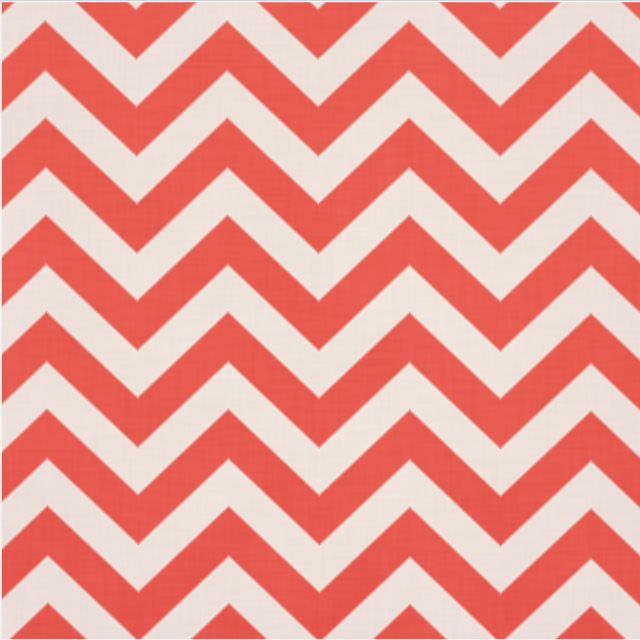
This pattern is drawn by a WebGL 1 fragment shader. Its source:

```glsl
precision highp float;

uniform vec2 u_resolution;

float hash(vec2 p) {
  return fract(sin(dot(p, vec2(127.1, 311.7))) * 43758.5453);
}

float noise(vec2 p) {
  vec2 i = floor(p);
  vec2 f = fract(p);
  f = f * f * (3.0 - 2.0 * f);
  return mix(mix(hash(i), hash(i + vec2(1.0, 0.0)), f.x),
             mix(hash(i + vec2(0.0, 1.0)), hash(i + vec2(1.0, 1.0)), f.x), f.y);
}

// Signed distance to the zigzag bands, negative inside; p.y runs downwards
float chevronDistance(vec2 p) {
  // The cloth is pulled slightly: peaks drift and rows widen to the right
  float peakX = 0.0703 + 0.0053 * p.y * (1.0 - p.x);
  float rowHeight = 0.1516 + 0.001 * p.x * p.x;
  float zigzag = 2.0 * abs(fract((p.x - peakX) / 0.2843 + 0.5) - 0.5);
  float row = (p.y - 0.0326 - 0.134 * zigzag) / rowHeight;
  float fromCentre = abs(fract(row + 0.245) - 0.5);
  return (fromCentre - 0.255) * rowHeight * 0.727;
}

// Fine threads in both directions over soft blotches, centred on zero
float weave(vec2 p) {
  float warp = noise(p * vec2(230.0, 24.0)) - 0.5;
  float weft = noise(p * vec2(30.0, 210.0) + 17.0) - 0.5;
  float blotch = noise(p * 9.0 + 41.0) - 0.5;
  return 0.016 * warp + 0.014 * weft + 0.014 * blotch;
}

void main() {
  vec2 p = gl_FragCoord.xy / u_resolution;
  p.y = 1.0 - p.y;
  float pixel = 1.0 / min(u_resolution.x, u_resolution.y);

  // Cloth and dye, with uneven tone
  float fromMiddle = length(p - 0.5);
  vec3 cream = mix(vec3(0.938, 0.894, 0.862), vec3(0.924, 0.872, 0.850),
                   smoothstep(0.1, 0.7, fromMiddle));
  vec3 coral = mix(vec3(0.910, 0.364, 0.322), vec3(0.898, 0.340, 0.306), p.y * p.y);
  float thread = weave(p);
  cream += thread * 0.7;
  coral += thread * vec3(0.7, 1.3, 1.2);

  // Bands with softly bleeding edges and a faint pale rim
  float d = chevronDistance(p);
  float softness = max(0.0034, pixel);
  vec3 color = mix(coral, cream, smoothstep(-softness, softness, d));
  color += vec3(0.022, 0.012, 0.010) * exp(-pow((d - 0.0025) / 0.002, 2.0));

  // Pale margins and the thin grey line along the top
  float inside = smoothstep(-0.5, 0.5, (p.x - 0.0026) / pixel)
               * smoothstep(-0.5, 0.5, (p.y - 0.0036) / pixel)
               * smoothstep(-0.5, 0.5, (0.9988 - p.y) / pixel);
  vec3 margin = mix(vec3(0.82), vec3(0.965, 0.955, 0.95),
                    smoothstep(-0.5, 0.5, (p.y - 0.0013) / pixel));
  gl_FragColor = vec4(mix(margin, color, inside), 1.0);
}
```
